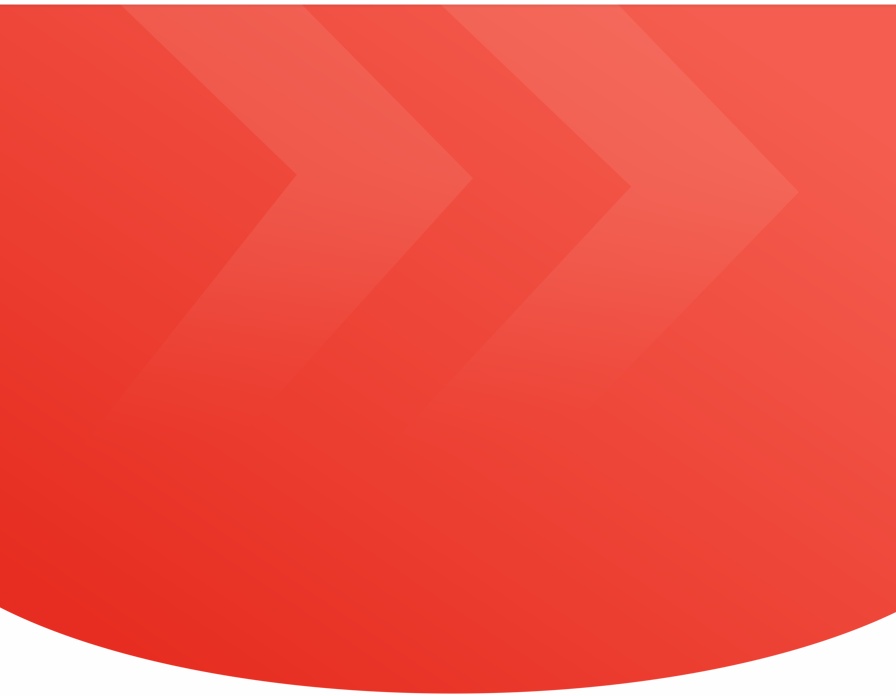
Write a Shadertoy shader that draws this background.

```glsl
// Soft step across one pixel, 1 where d is positive
float coverage(float d) {
    return smoothstep(-0.75, 0.75, d * iResolution.y);
}

// Region left of a right-pointing corner; slopes are (upper, lower)
float wedge(vec2 p, vec2 tip, vec2 slopes) {
    float dy = p.y - tip.y;
    float run = dy > 0.0 ? slopes.x * dy : -slopes.y * dy;
    return coverage((tip.x - run - p.x) * 0.71);
}

// Band between two corners, fading out towards its lower end
float chevron(vec2 p, vec2 outerTip, vec2 innerTip, vec2 outerSlopes, vec2 innerSlopes) {
    float band = wedge(p, outerTip, outerSlopes) * (1.0 - wedge(p, innerTip, innerSlopes));
    float along = p.y + 0.12 * (outerTip.x - p.x);
    return band * smoothstep(0.40, 0.80, along);
}

void mainImage(out vec4 fragColor, in vec2 fragCoord) {
    // Height is 1, with x stretched to a fixed canvas proportion
    vec2 p = fragCoord / iResolution.xy * vec2(1.2864, 1.0);

    // Diagonal red gradient
    float t = dot(p, vec2(0.56, 0.83));
    vec3 deepRed = vec3(0.904, 0.178, 0.130);
    vec3 coral = vec3(0.957, 0.365, 0.308);
    vec3 color = mix(deepRed, coral, clamp((t - 0.17) / 1.2, 0.0, 1.0));

    // Pale translucent chevrons
    float glow = chevron(p, vec2(0.679, 0.744), vec2(0.426, 0.749),
                         vec2(0.985, 0.90), vec2(1.035, 0.79));
    glow += chevron(p, vec2(1.147, 0.724), vec2(0.906, 0.732),
                    vec2(0.963, 0.97), vec2(1.045, 0.93));
    color = mix(color, vec3(0.96, 0.87, 0.82), 0.105 * glow);

    // Faint shade under the top border
    color *= 1.0 - 0.08 * smoothstep(0.988, 0.994, p.y);

    // Elliptical lower edge and thin top border
    float dx = (p.x - 0.650) / 0.812;
    float lowerEdge = 0.3125 - 0.309 * sqrt(max(1.0 - dx * dx, 0.0));
    float panel = coverage((p.y - lowerEdge) * 0.95) * coverage(0.9935 - p.y);
    color = mix(vec3(1.0, 0.995, 0.995), color, panel);

    fragColor = vec4(color, 1.0);
}
```
